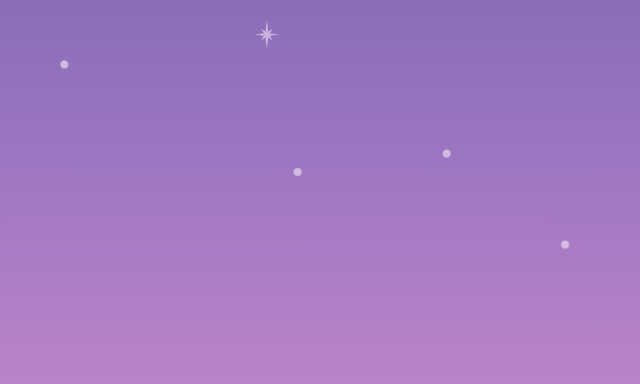
Give the GLSL for this background, as a Shadertoy shader.

```glsl
// Violet to pink dusk sky with four soft dots and one eight-pointed sparkle.

const vec3 SKY_TOP = vec3(0.54, 0.43, 0.72);
const vec3 SKY_MIDDLE = vec3(0.61, 0.46, 0.755);
const vec3 SKY_BOTTOM = vec3(0.735, 0.515, 0.785);
const vec3 STAR_COLOR = vec3(0.88, 0.81, 0.93);
const float MIDDLE_HEIGHT = 0.6;
const int DOT_COUNT = 4;

// Three-stop vertical gradient.
vec3 skyGradient(float height) {
    vec3 lower = mix(SKY_BOTTOM, SKY_MIDDLE, clamp(height / MIDDLE_HEIGHT, 0.0, 1.0));
    float upperBlend = clamp((height - MIDDLE_HEIGHT) / (1.0 - MIDDLE_HEIGHT), 0.0, 1.0);
    return mix(lower, SKY_TOP, upperBlend);
}

// Layered sines that bend the gradient into faint, nearly level bands.
float bandShift(vec2 uv) {
    float shift = 0.0;
    float amplitude = 0.004;
    float frequency = 9.0;
    for (int i = 0; i < 3; i++) {
        shift += amplitude * sin(frequency * (uv.y - 0.08 * uv.x) + 2.0 * uv.x + float(i));
        amplitude *= 0.5;
        frequency *= 2.3;
    }
    return shift;
}

// Soft disc coverage around the origin.
float softDot(vec2 offset, float radius, float blur) {
    return 1.0 - smoothstep(radius - blur, radius + blur, length(offset));
}

// Double-ended ray that tapers from its centre to both tips.
float taperedRay(vec2 offset, vec2 direction, float reach, float halfWidth, float blur) {
    float along = abs(dot(offset, direction));
    float across = abs(dot(offset, vec2(-direction.y, direction.x)));
    float edge = halfWidth * (1.0 - along / reach) - across;
    return smoothstep(-blur, blur, edge) * (1.0 - smoothstep(reach - blur, reach + blur, along));
}

// Four crossed rays: long upright, shorter level and short diagonals.
float sparkle(vec2 offset, float blur) {
    float coverage = 0.0;
    for (int i = 0; i < 4; i++) {
        float angle = float(i) * 0.785398;
        float reach = i == 2 ? 0.038 : (i == 0 ? 0.029 : 0.022);
        vec2 direction = vec2(cos(angle), sin(angle));
        coverage = max(coverage, taperedRay(offset, direction, reach, 0.0048, blur));
    }
    return max(coverage, softDot(offset, 0.008, 0.003));
}

void mainImage(out vec4 fragColor, in vec2 fragCoord) {
    vec2 uv = fragCoord / iResolution.xy;
    vec2 toHeightUnits = vec2(iResolution.x / iResolution.y, 1.0);
    float blur = max(0.0016, 0.6 / iResolution.y);

    // Sky
    vec3 color = skyGradient(uv.y + bandShift(uv));

    // Dots
    vec2 dotCenters[DOT_COUNT] = vec2[DOT_COUNT](
        vec2(0.1005, 0.832), vec2(0.465, 0.552),
        vec2(0.698, 0.600), vec2(0.883, 0.363));
    for (int i = 0; i < DOT_COUNT; i++) {
        vec2 offset = (uv - dotCenters[i]) * toHeightUnits;
        color = mix(color, STAR_COLOR, 0.78 * softDot(offset, 0.0105, 0.0025));
    }

    // Sparkle
    vec2 sparkleOffset = (uv - vec2(0.417, 0.910)) * toHeightUnits;
    color = mix(color, STAR_COLOR, 0.7 * sparkle(sparkleOffset, blur));

    fragColor = vec4(color, 1.0);
}
```
